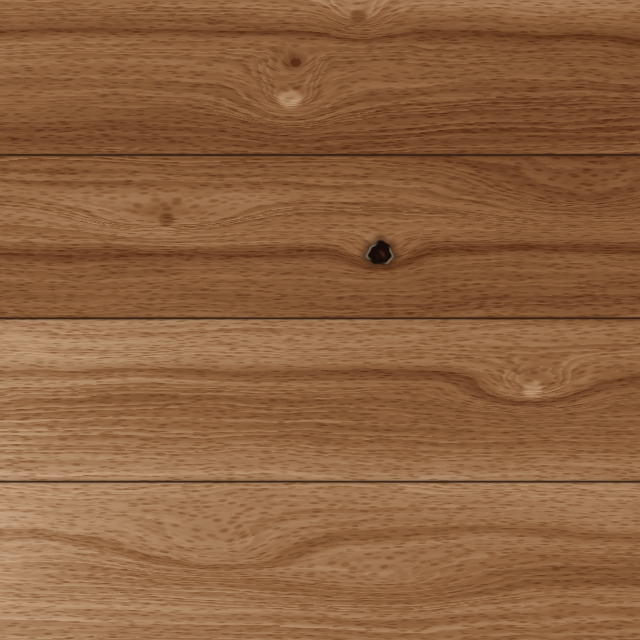
Write a Shadertoy shader that draws this texture.

```glsl
#define PLANK_HEIGHT 0.2553
#define PLANK_OFFSET 0.008
#define SEAM_WIDTH 0.0013
#define RINGS 62.0
#define WARP 0.024
#define RING_DEPTH 0.24
#define PORE_DEPTH 0.24
#define KNOT_CENTRE vec2(0.594, 0.604)

const vec3 DARK_WOOD = vec3(0.36, 0.19, 0.09);
const vec3 MID_WOOD = vec3(0.565, 0.385, 0.24);
const vec3 PALE_WOOD = vec3(0.79, 0.66, 0.53);
const vec3 SEAM_COLOR = vec3(0.17, 0.09, 0.05);

// Per plank, bottom to top: base tone and height of its dark streak
const vec4 PLANK_TONE = vec4(0.69, 0.64, 0.54, 0.52);
const vec4 STREAK_HEIGHT = vec4(0.165, 0.42, 0.605, 0.935);

// Swirls in the grain: centre and size, then tone of the core
const int SWIRLS = 9;
const vec4 SWIRL[SWIRLS] = vec4[SWIRLS](
    vec4(0.453, 0.846, 0.07, 0.045), vec4(0.462, 0.902, 0.03, 0.018),
    vec4(0.56, 0.975, 0.05, 0.03), vec4(0.594, 0.604, 0.05, 0.03),
    vec4(0.92, 0.69, 0.17, 0.05), vec4(0.26, 0.657, 0.13, 0.03),
    vec4(0.833, 0.392, 0.09, 0.04), vec4(0.33, 0.14, 0.12, 0.045),
    vec4(0.60, 0.095, 0.16, 0.035));
const float CORE_TONE[SWIRLS] = float[SWIRLS](
    0.32, -0.5, -0.25, 0.0, 0.0, -0.25, 0.22, 0.0, 0.0);

vec2 hash2(vec2 p) {
    return fract(sin(vec2(dot(p, vec2(127.1, 311.7)), dot(p, vec2(269.5, 183.3)))) * 43758.5);
}

// Layered, rotated sines, roughly -1 to 1
float waves(vec2 p) {
    float sum = 0.0, amp = 0.6;
    for (int i = 0; i < 5; i++) {
        p += 0.5 * sin(p.yx * 0.9 + float(i));
        sum += amp * sin(p.x) * cos(p.y);
        p = mat2(1.5, 1.1, -1.1, 1.5) * p + 1.7;
        amp *= 0.55;
    }
    return sum;
}

// Cellular noise: distance to the nearest point and its random value
vec2 cells(vec2 p) {
    vec2 id = floor(p), nearest = vec2(9.0, 0.0);
    for (int k = 0; k < 9; k++) {
        vec2 c = id + vec2(k % 3 - 1, k / 3 - 1);
        vec2 r = hash2(c);
        float d = length(c + r - p);
        if (d < nearest.x) nearest = vec2(d, fract(r.x * 7.3 + r.y * 3.1));
    }
    return nearest;
}

float plankRow(float y) { return floor((y + PLANK_OFFSET) / PLANK_HEIGHT); }

// Dark open knot with a broken pale rim
vec3 drawKnot(vec3 color, vec2 p) {
    vec2 d = (p - KNOT_CENTRE) / vec2(0.021, 0.018);
    float angle = atan(d.y, d.x);
    float r = length(d) * (1.0 + 0.08 * sin(3.0 * angle + 0.5) + 0.05 * sin(7.0 * angle));
    color = mix(color, DARK_WOOD * 0.65, 0.6 * smoothstep(1.8, 0.9, r));
    color = mix(color, vec3(0.09, 0.05, 0.03), smoothstep(1.1, 0.9, r));
    float rim = smoothstep(0.16, 0.03, abs(r - 0.9)) * smoothstep(-0.3, 0.8, sin(angle * 2.0 + 2.2) + 0.5);
    color = mix(color, vec3(0.62, 0.54, 0.45), 0.65 * rim);
    float heart = smoothstep(0.55, 0.1, length(d - vec2(0.1, -0.1)));
    return color + vec3(0.16, 0.07, 0.03) * heart * (0.5 + 0.5 * sin(d.x * 9.0 + d.y * 5.0));
}

void mainImage(out vec4 fragColor, in vec2 fragCoord) {
    vec2 p = fragCoord / iResolution.xy;
    float row = plankRow(p.y);
    int plank = int(clamp(row, 0.0, 3.0));

    // Grain field: height bent by waves and swirls
    float field = p.y + WARP * waves(vec2(p.x * 3.0, p.y * 9.0) + row * 7.3);
    float tone = PLANK_TONE[plank];
    for (int i = 0; i < SWIRLS; i++) {
        vec4 s = SWIRL[i];
        if (plankRow(s.y) != row) continue;
        vec2 d = p - s.xy;
        vec2 q = d / s.zw;
        field += 1.4 * s.w * exp(-dot(q, q));
        float core = length(d / (s.w * vec2(0.5, 0.4)));
        tone += CORE_TONE[i] * smoothstep(1.1, 0.5, core);
    }

    // Fibres and pores run along the bent grain
    vec2 grain = vec2(p.x, mix(p.y, field, 0.5));
    float fibre = cells(grain * vec2(14.0, 330.0) + row * 17.0).y - 0.5;
    vec2 pore = cells(grain * vec2(48.0, 250.0) + row * 31.0);
    tone += 0.10 * fibre;
    tone -= PORE_DEPTH * pore.y * smoothstep(0.55, 0.1, pore.x);

    // Growth rings: slow darkening, then a quick return
    float f = field + 0.002 * fibre;
    float phase = fract(f * RINGS + 0.9 * sin(f * 83.0) + 0.5 * sin(f * 191.0 + row));
    float ring = smoothstep(0.0, 0.75, phase) * smoothstep(1.0, 0.82, phase);
    float strength = 0.6 + 0.5 * waves(vec2(p.x * 2.0, field * 16.0) + row * 5.0);
    tone -= RING_DEPTH * ring * clamp(strength, 0.15, 1.2);

    // Broad bands, dark streaks, pale sapwood and light from the left
    tone += 0.17 * waves(vec2(p.x * 1.5, field * 26.0) + row * 3.7);
    float streak = (field - STREAK_HEIGHT[plank]) / 0.011;
    tone -= 0.24 * exp(-streak * streak);
    tone += 0.25 * smoothstep(0.955, 1.0, p.y + 0.3 * (field - p.y));
    float glow = (p.y - 0.2) / 0.27;
    tone += 0.32 * exp(-3.5 * p.x - glow * glow) - 0.06 * p.x;

    tone = clamp(tone, 0.0, 1.0);
    vec3 color = mix(DARK_WOOD, MID_WOOD, min(tone * 2.0, 1.0));
    color = mix(color, PALE_WOOD, max(tone * 2.0 - 1.0, 0.0));
    color = drawKnot(color, p);

    // Seams between planks
    float local = fract((p.y + PLANK_OFFSET) / PLANK_HEIGHT);
    float edge = min(local, 1.0 - local) * PLANK_HEIGHT;
    float soft = 1.0 / iResolution.y;
    color *= 1.0 - 0.18 * smoothstep(0.006, 0.0, edge);
    color = mix(color, SEAM_COLOR, 0.9 * smoothstep(SEAM_WIDTH + soft, SEAM_WIDTH - soft, edge));
    fragColor = vec4(color, 1.0);
}
```
